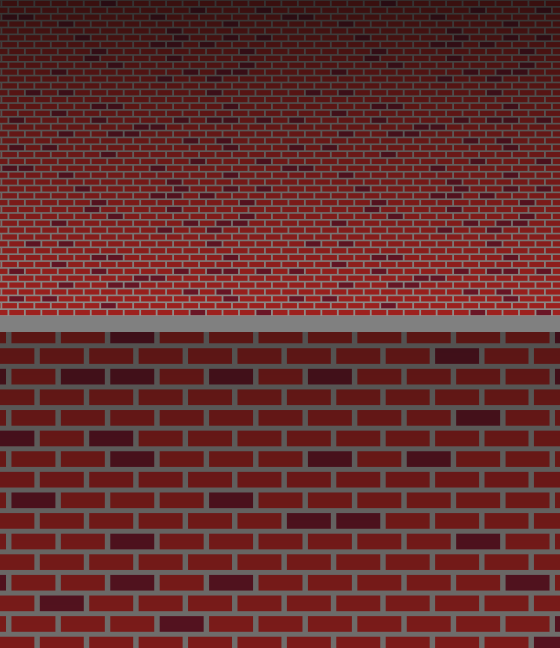
Top: the whole. Bottom: its middle third, enlarged.
Give the GLSL for this pattern, as a WebGL 1 fragment shader.

```glsl
precision highp float;

uniform vec2 u_resolution;

#define GRID vec2(34.0, 46.0)
#define TILE vec2(17.0, 22.0)
#define JOINT vec2(0.11, 0.24)
#define EVEN_SHIFT 0.084
#define ODD_SHIFT 0.51
#define DARK_SHARE 0.14
#define BRICK vec3(0.62, 0.13, 0.12)
#define DARK_BRICK vec3(0.42, 0.085, 0.15)
#define MORTAR vec3(0.56, 0.55, 0.54)
#define SHADE vec3(0.03)
#define SHADE_STRENGTH 0.68

float hash(vec2 p) {
  vec3 q = fract(vec3(p.xyx) * 0.1031);
  q += dot(q, q.yzx + 33.33);
  return fract((q.x + q.y) * q.z);
}

// Coverage of the brick face inside its unit cell, smoothed over one pixel
float brickMask(vec2 cellPos, vec2 pixel) {
  vec2 inside = 0.5 - 0.5 * JOINT - abs(cellPos - 0.5);
  vec2 cover = clamp(inside / pixel + 0.5, 0.0, 1.0);
  return cover.x * cover.y;
}

void main() {
  vec2 uv = gl_FragCoord.xy / u_resolution;
  vec2 pixel = GRID / u_resolution;

  // Rows count from the top and alternate between two offsets
  vec2 wall = vec2(uv.x, 1.0 - uv.y) * GRID;
  float odd = mod(floor(wall.y), 2.0);
  wall.x -= mix(EVEN_SHIFT, ODD_SHIFT, odd);
  vec2 cell = floor(wall);

  // Scattered dark bricks recur with each large tile
  float dark = step(hash(mod(cell, TILE) + 3.0), DARK_SHARE);
  vec3 face = mix(BRICK, DARK_BRICK, dark);
  vec3 color = mix(MORTAR, face, brickMask(fract(wall), pixel));

  // Shade deepens towards the top
  color = mix(color, SHADE, SHADE_STRENGTH * uv.y);
  gl_FragColor = vec4(color, 1.0);
}
```
